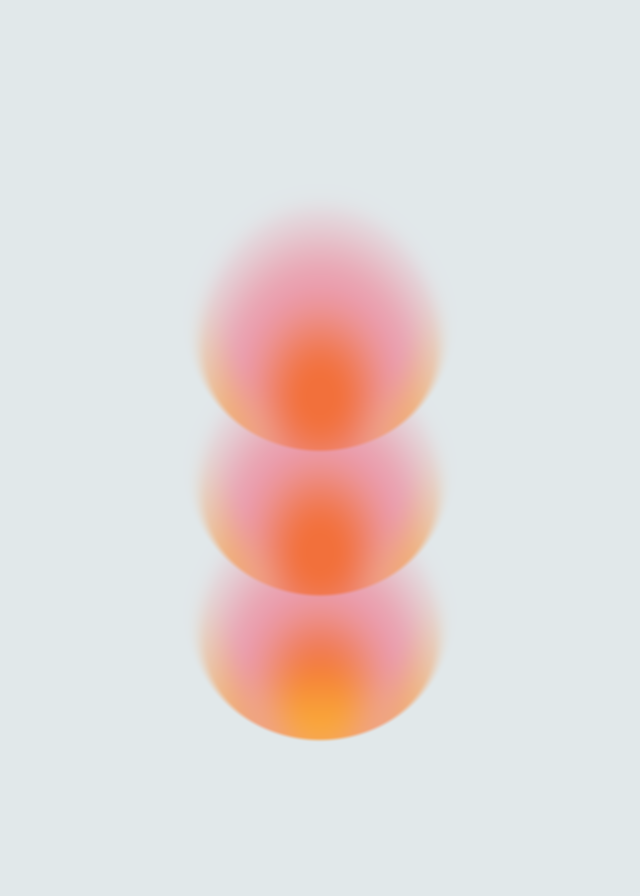
Write a Shadertoy shader that draws this background.

```glsl
// Three stacked glowing orbs on a pale grey ground.
// Each orb is a disc, crisp below and hazy above, shaded by an elliptical
// gradient around a hot spot low in the disc; upper orbs cover lower ones.

const vec3 GROUND = vec3(0.882, 0.908, 0.917);
const vec3 PINK   = vec3(0.92, 0.61, 0.67);
const vec3 ORANGE = vec3(0.95, 0.44, 0.23);
const vec3 AMBER  = vec3(0.98, 0.66, 0.22);
const vec3 PEACH  = vec3(0.95, 0.68, 0.40);

// p is measured in orb radii; level is 0 for the lowest orb, 2 for the top.
vec4 orb(vec2 p, float level, float pixel) {
    float radius = length(p);
    float hotY = level > 1.5 ? -0.60 : -0.68;
    float heat = length((p - vec2(0.0, hotY)) * vec2(1.35, 1.0));

    // Hot core, yellow at the foot of the lowest orb
    float foot = 1.0 - smoothstep(-1.0, -0.2, p.y);
    vec3 core = mix(ORANGE, AMBER, level < 0.5 ? foot : 0.0);
    vec3 color = mix(core, PINK, smoothstep(0.1, 0.85, heat));

    // Warm rim along the lower sides
    float rim = smoothstep(0.6, 1.0, radius) * (1.0 - smoothstep(-0.3, 0.4, p.y));
    color = mix(color, PEACH, rim * smoothstep(0.15, 0.75, abs(p.x)) * 0.85);

    // Outline softens with height, and the glow thins away from the core
    float haze = mix(0.02, 0.3, smoothstep(-0.9, 0.5, p.y));
    float disc = 1.0 - smoothstep(1.0 - haze - pixel, 1.0 + 0.01 + pixel, radius);
    float glow = 1.0 - smoothstep(0.7, 1.58, heat);
    return vec4(color, disc * glow);
}

void mainImage(out vec4 fragColor, in vec2 fragCoord) {
    // Horizontally centred, in units of canvas height
    vec2 uv = (fragCoord - vec2(0.5 * iResolution.x, 0.0)) / iResolution.y;
    const float RADIUS = 0.1537;
    float pixel = 0.5 / (iResolution.y * RADIUS);

    vec3 color = GROUND;
    for (int i = 0; i < 3; i++) {
        float level = float(i);
        vec2 center = vec2(0.0, 0.327 + 0.1614 * level);
        vec4 layer = orb((uv - center) / RADIUS, level, pixel);
        color = mix(color, layer.rgb, layer.a);
    }
    fragColor = vec4(color, 1.0);
}
```
